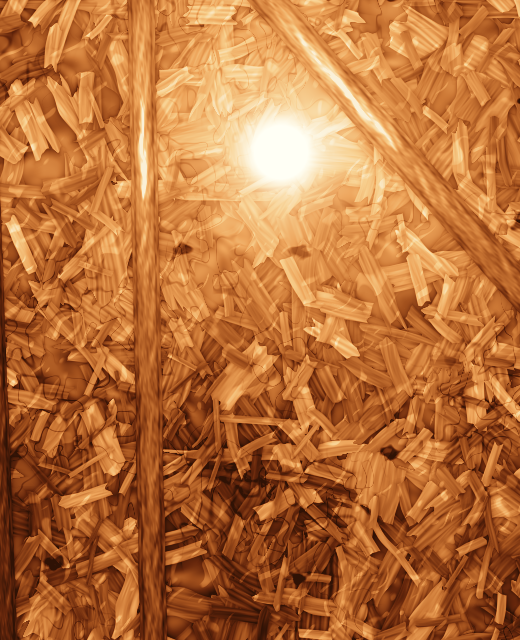
A Shadertoy shader for this texture:

```glsl
const vec3 PALETTE[6] = vec3[6](
    vec3(0.40, 0.15, 0.045), vec3(0.63, 0.31, 0.11), vec3(0.80, 0.47, 0.21),
    vec3(0.93, 0.64, 0.35), vec3(0.97, 0.81, 0.55), vec3(0.98, 0.94, 0.84));
const vec3 CORE_WHITE = vec3(1.0, 1.0, 0.96);
const vec2 LAMP = vec2(0.439, 0.762);
const float AMBIENT = 0.95;
const float UPPER_LIFT = 0.85;
const float LAMP_GAIN = 2.2;
const float CONTRAST = 1.25;
const float EDGE_SOFT = 0.0022;
const float RING_FREQ = 720.0;
const int LAYERS = 5;

// Long strands: centre, angle, half length; then half width, shade
const int ACCENTS = 6;
const vec4 ACCENT_SHAPE[ACCENTS] = vec4[ACCENTS](
    vec4(0.16, 0.65, 1.75, 0.11), vec4(0.69, 0.58, 0.22, 0.09),
    vec4(0.47, 0.47, 1.57, 0.11), vec4(0.41, 0.293, 0.04, 0.15),
    vec4(0.48, 0.27, 1.25, 0.14), vec4(0.50, 0.085, 1.48, 0.08));
const vec2 ACCENT_LOOK[ACCENTS] = vec2[ACCENTS](
    vec2(0.034, 0.1), vec2(0.022, 0.2), vec2(0.012, -0.2),
    vec2(0.013, 0.9), vec2(0.010, -0.3), vec2(0.026, -0.7));

float hash(vec2 p) {
    vec3 h = fract(p.xyx * 0.1031);
    h += dot(h, h.yzx + 33.33);
    return fract((h.x + h.y) * h.z);
}

float noise(vec2 p) {
    vec2 i = floor(p), f = fract(p);
    f = f * f * (3.0 - 2.0 * f);
    return mix(mix(hash(i), hash(i + vec2(1, 0)), f.x),
               mix(hash(i + vec2(0, 1)), hash(i + vec2(1, 1)), f.x), f.y);
}

vec2 toAxis(vec2 p, float angle) {
    float c = cos(angle), s = sin(angle);
    return vec2(c * p.x + s * p.y, c * p.y - s * p.x);
}

// Lays one splintered wood strand over the tone below
void addStrand(inout float tone, vec2 p, float angle, vec2 halfSize, float shade, float seed) {
    vec2 q = toAxis(p, angle);
    if (abs(q.x) > halfSize.x * 1.3 || abs(q.y) > halfSize.y * 1.4 + 0.01) return;
    float k = floor(seed * 900.0);
    vec2 ragged = vec2(0.4 * halfSize.x * (noise(vec2(q.y * 110.0, k)) - 0.5),
                       0.7 * halfSize.y * (noise(vec2(q.x * 26.0, k + 7.0)) - 0.5));
    vec2 inset = halfSize - abs(q + ragged);
    float d = min(inset.x, inset.y);
    float cover = smoothstep(0.0, EDGE_SOFT, d);

    float bend = noise(q * vec2(14.0, 30.0) + k);
    vec2 g = vec2(q.x, q.y + 0.012 * bend);
    float grain = 0.6 * noise(g * vec2(15.0, 190.0) + k) + 0.4 * noise(g * vec2(45.0, 430.0) + k);
    float rings = step(0.72, fract(seed * 7.3)) * sin(g.y * RING_FREQ);
    float rim = exp(-max(d, 0.0) / 0.0025) * sign(q.y);
    float wood = shade + 1.7 * (grain - 0.5) + 0.25 * rings + 0.35 * rim;

    tone -= 0.5 * exp(-max(-d, 0.0) / 0.004);
    tone = mix(tone, wood, cover);
}

// Overlapping strands from broad flakes to slivers
float strandBoard(vec2 p) {
    float tone = 1.6 * noise(p * 38.0 + 3.0 * noise(p * 15.0)) - 1.2;
    float size = 0.21;
    for (int layer = 0; layer < LAYERS; layer++) {
        if (layer == 3)
            for (int i = 0; i < ACCENTS; i++) {
                vec4 a = ACCENT_SHAPE[i];
                addStrand(tone, p - a.xy, a.z, vec2(a.w, ACCENT_LOOK[i].x),
                          ACCENT_LOOK[i].y, i == 0 || i == 5 ? 0.13 : 0.02 * float(i));
            }
        vec2 base = floor(p / size);
        for (int y = -2; y <= 2; y++)
        for (int x = -2; x <= 2; x++) {
            vec2 id = base + vec2(x, y);
            vec2 key = id + 40.0 + 61.0 * float(layer);
            if (hash(key + 0.5) > 0.98 - 0.12 * float(layer)) continue;
            float a = hash(key), b = hash(key + 17.3), c = hash(key + 31.7);
            vec2 center = (id + vec2(a, b)) * size;
            float angle = 1.4 + 1.6 * (noise(center * 4.0) - 0.5) + 2.6 * (c - 0.5);
            vec2 halfSize = size * vec2(0.5 + 0.45 * b, 0.09 + 0.19 * a);
            addStrand(tone, p - center, angle, halfSize, 1.7 * (hash(key + 5.1) - 0.5), c);
        }
        size *= 0.69;
    }
    return tone;
}

// Stains, hairline cracks, varnish glints and sparse dark knots
float surfaceMarks(vec2 p) {
    float marks = 1.1 * (noise(p * 6.0 + 4.0) - 0.5);
    vec2 w = p + 0.025 * vec2(noise(p * 32.0), noise(p * 32.0 + 50.0));
    float ridge = 1.0 - abs(2.0 * noise(w * vec2(65.0, 42.0)) - 1.0);
    float patchy = smoothstep(0.4, 0.7, noise(p * 9.0 + 20.0));
    marks -= 0.9 * patchy * smoothstep(0.86, 1.0, ridge);
    marks += 0.8 * smoothstep(0.68, 0.88, noise(toAxis(w, 0.9) * vec2(48.0, 130.0)));
    vec2 id = floor(p / 0.18);
    vec2 q = p - (id + 0.3 + 0.4 * vec2(hash(id + 3.0), hash(id + 8.0))) * 0.18;
    float r = length(q * vec2(1.0, 1.6)) + 0.022 * (noise(p * 95.0) - 0.5);
    return marks - 2.2 * step(0.7, hash(id + 12.0)) * (1.0 - smoothstep(0.006, 0.017, r));
}

// Rounded, flecked and varnished batten from a to b
void addBatten(inout float value, vec2 p, vec2 a, vec2 b, float halfWidth, float light) {
    vec2 dir = normalize(b - a);
    float s = dot(p - a, dir);
    float t = dot(p - a, vec2(-dir.y, dir.x)) / halfWidth;
    t += 0.08 * (noise(vec2(s * 22.0, 4.0)) - 0.5);
    float fleck = 0.6 * noise(vec2(s * 38.0 + t * 2.5, t * 3.0 + 9.0))
                + 0.4 * noise(vec2(s * 110.0 - t * 3.0, t * 8.0));
    float round = sqrt(max(1.0 - t * t, 0.0));
    float body = light - 1.5 + 1.3 * round + 2.4 * (fleck - 0.5);
    body -= 0.7 * exp(-pow((abs(t) - 0.72) / 0.08, 2.0));
    float along = (s - dot(LAMP - a, dir)) / 0.085;
    float gleam = exp(-along * along) * exp(-pow((t + 0.05) / 0.22, 2.0));
    body += 3.6 * gleam * (0.5 + fleck);
    value -= 0.8 * exp(-max(abs(t) - 1.0, 0.0) / 0.16);
    value = mix(body, value, smoothstep(0.95, 1.05, abs(t)));
}

vec3 woodColor(float value) {
    float v = clamp(value, 0.0, 4.999);
    int i = int(v);
    vec3 color = mix(PALETTE[i], PALETTE[i + 1], fract(v));
    return color * (1.0 + 0.45 * clamp(value, -1.2, 0.0));
}

void mainImage(out vec4 fragColor, in vec2 fragCoord) {
    vec2 p = fragCoord / iResolution.y;
    float d = length(p - LAMP);
    float glow = exp(-d * d / 0.10);
    float halo = exp(-d * d / 0.012);
    float light = AMBIENT + UPPER_LIFT * p.y + LAMP_GAIN * glow;

    float texture0 = strandBoard(p) + surfaceMarks(p);
    float value = light + CONTRAST * texture0 * (1.0 - 0.45 * glow - 0.35 * halo) + 0.9 * halo;

    addBatten(value, p, vec2(0.220, 1.0), vec2(0.240, 0.0), 0.021, light);
    addBatten(value, p, vec2(0.419, 1.0), vec2(0.810, 0.55), 0.025, light);
    addBatten(value, p, vec2(-0.014, 0.62), vec2(0.010, 0.0), 0.017, light - 0.9);

    float core = exp(-pow(d / 0.055, 4.0)) + 0.35 * exp(-d * d / 0.007);
    fragColor = vec4(mix(woodColor(value), CORE_WHITE, min(core, 1.0)), 1.0);
}
```
